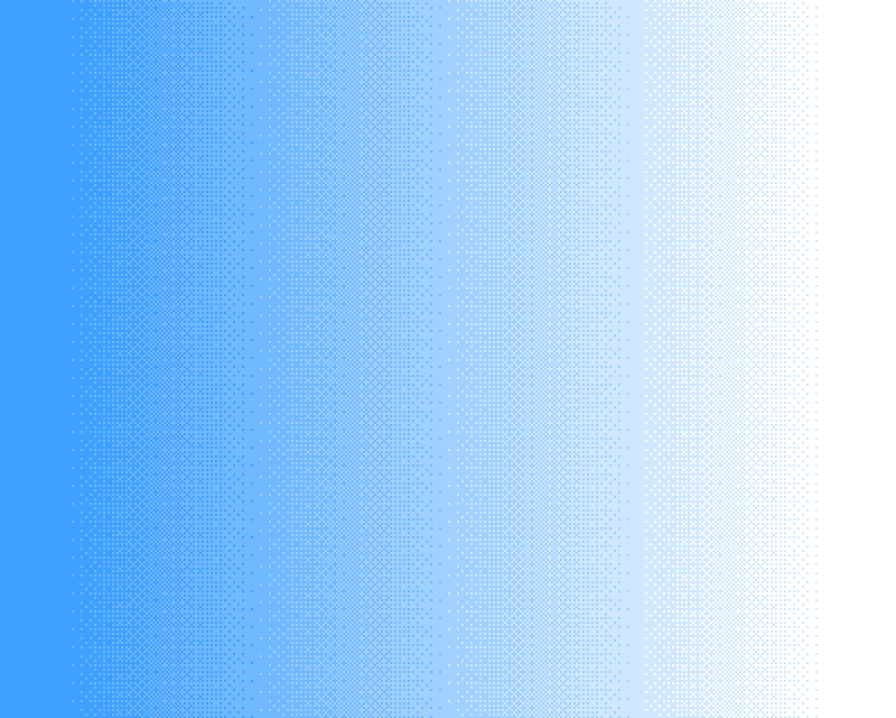
A Shadertoy shader for this background:

```glsl
// Draws a horizontal blue-to-white gradient in five tones, blended by ordered dithering.

const vec3  BLUE       = vec3(0.251, 0.628, 1.0);
const vec3  WHITE      = vec3(1.0);
const float STEPS      = 4.0;                // tone steps between blue and white
const float RAMP_START = 0.075;              // ramp limits, as shares of the width
const float RAMP_END   = 0.92;
const vec2  CELLS      = vec2(400.0, 320.0); // dither cells across and down
const int   SUBSAMPLES = 5;                  // samples per pixel side, to smooth cell edges

// 2x2 ordered threshold: 0, 2 / 3, 1 in quarters
float bayer2(vec2 cell) {
    vec2 p = mod(floor(cell), 2.0);
    return fract(p.x * 0.5 + p.y * 0.75);
}

// 8x8 ordered threshold, centred within its 64 levels
float bayer8(vec2 cell) {
    float threshold = 0.5 / 64.0;
    float weight = 1.0;
    for (int i = 0; i < 3; i++) {
        threshold += weight * bayer2(cell);
        cell *= 0.5;
        weight *= 0.25;
    }
    return threshold;
}

// Colour of the dither cell that holds a point
vec3 ditheredRamp(vec2 uv) {
    vec2 cell = floor(uv * CELLS);
    float x = (cell.x + 0.5) / CELLS.x;
    float ramp = clamp((x - RAMP_START) / (RAMP_END - RAMP_START), 0.0, 1.0);
    float tone = ramp * STEPS;
    float level = floor(tone) + step(bayer8(cell), fract(tone));
    return mix(BLUE, WHITE, level / STEPS);
}

void mainImage(out vec4 fragColor, in vec2 fragCoord) {
    // Cells are counted from the top left corner
    vec2 pixel = vec2(fragCoord.x, iResolution.y - fragCoord.y);
    vec3 color = vec3(0.0);
    for (int j = 0; j < SUBSAMPLES; j++) {
        for (int i = 0; i < SUBSAMPLES; i++) {
            vec2 offset = (vec2(i, j) + 0.5) / float(SUBSAMPLES) - 0.5;
            color += ditheredRamp((pixel + offset) / iResolution.xy);
        }
    }
    fragColor = vec4(color / float(SUBSAMPLES * SUBSAMPLES), 1.0);
}
```
